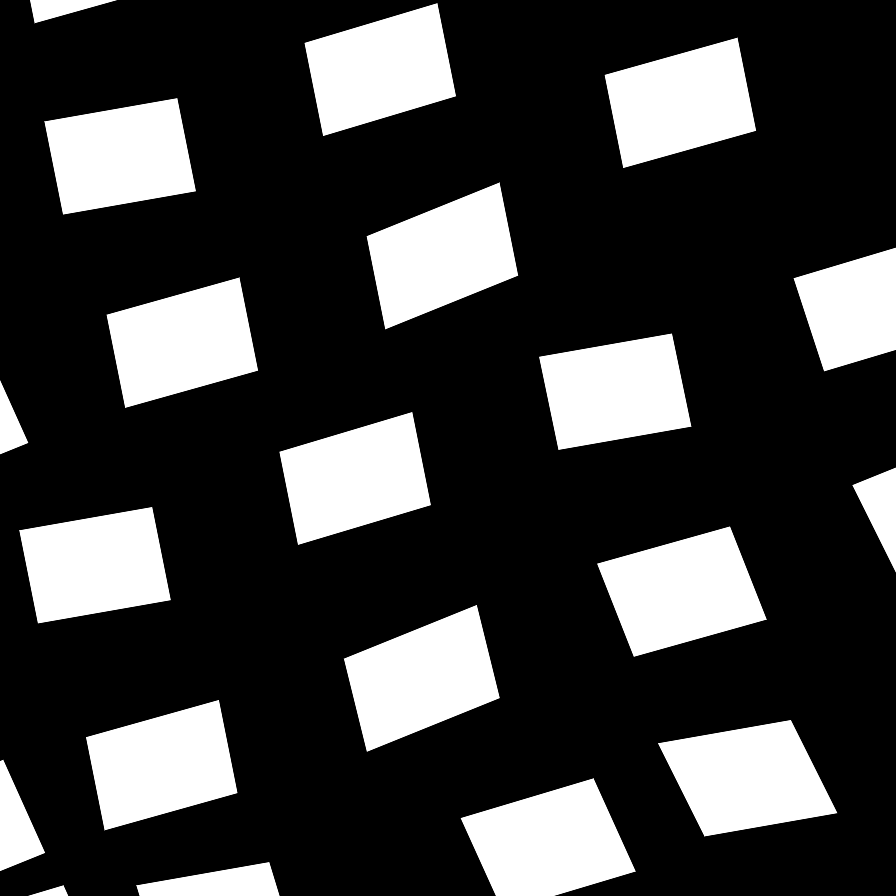
Reproduce this pattern procedurally as a Shadertoy shader.

```glsl
#define PI 3.14159265
#define TILT 0.322                  // angle of the rows
#define COLUMN_STEP 0.306
#define ROW_STEP 0.22
#define FIRST_ROW 0.208             // distance of row zero from the top left
#define UPPER_START 0.378           // column origin of the upper rows
#define LOWER_START 0.207           // column origin of the lower rows
#define HALF_WIDTH 0.0742
#define HALF_HEIGHT 0.052
#define INK vec3(0.0)
#define PAPER vec3(1.0)

// How many columns a cell lies beyond the left border
float leftOverhang(vec2 cell) {
    return max(-1.0 - cell.x, 0.0);
}

// Centre of a tile: a tilted lattice, bent near its borders
vec2 tileCentre(vec2 cell) {
    float col = cell.x, row = cell.y;
    float upper = 1.0 - step(1.5, row);
    float lowest = step(3.5, row);

    float along = mix(LOWER_START, UPPER_START, upper) + col * COLUMN_STEP;
    along += 0.04 * max(-row, 0.0) + 0.022 * row * leftOverhang(cell);
    along += 0.075 * lowest * exp(-3.0 * col * col);

    float down = FIRST_ROW + row * ROW_STEP;
    down -= 0.016 * exp(-3.0 * (row - 2.0) * (row - 2.0));
    down -= 0.078 * upper * pow(max(col, 0.0), 2.0);
    down += 0.037 * lowest * min(col, 0.0);

    vec2 rowAxis = vec2(cos(TILT), sin(TILT));
    vec2 downAxis = vec2(rowAxis.y, -rowAxis.x);
    return vec2(0.0, 1.0) + along * rowAxis + down * downAxis;
}

// Half edges of a tile, with slope and shear varying by cell
mat2 tileEdges(vec2 cell) {
    float slope = 0.0215 + 0.0046 * cos(PI * cell.x) - 0.0039 * cos(PI * cell.y);
    float shear = 0.0104 + 0.013 * leftOverhang(cell);
    shear += 0.0156 * smoothstep(2.5, 4.5, cell.y + 0.7 * cell.x);
    return mat2(HALF_WIDTH, slope, shear, -HALF_HEIGHT);
}

// Signed distance to the sides of a parallelogram
float parallelogram(vec2 p, mat2 edges) {
    vec2 local = abs(inverse(edges) * p) - 1.0;
    vec2 reach = abs(determinant(edges)) / vec2(length(edges[1]), length(edges[0]));
    local *= reach;
    return max(local.x, local.y);
}

void mainImage(out vec4 fragColor, in vec2 fragCoord) {
    vec2 uv = fragCoord / iResolution.y;
    float pixel = 1.0 / iResolution.y;

    // Nearest tile over the visible cells
    float dist = 1.0;
    for (int row = -1; row <= 5; row++) {
        for (int col = -2; col <= 3; col++) {
            vec2 cell = vec2(col, row);
            dist = min(dist, parallelogram(uv - tileCentre(cell), tileEdges(cell)));
        }
    }

    float tile = 1.0 - smoothstep(-0.5 * pixel, 0.5 * pixel, dist);
    fragColor = vec4(mix(INK, PAPER, tile), 1.0);
}
```
